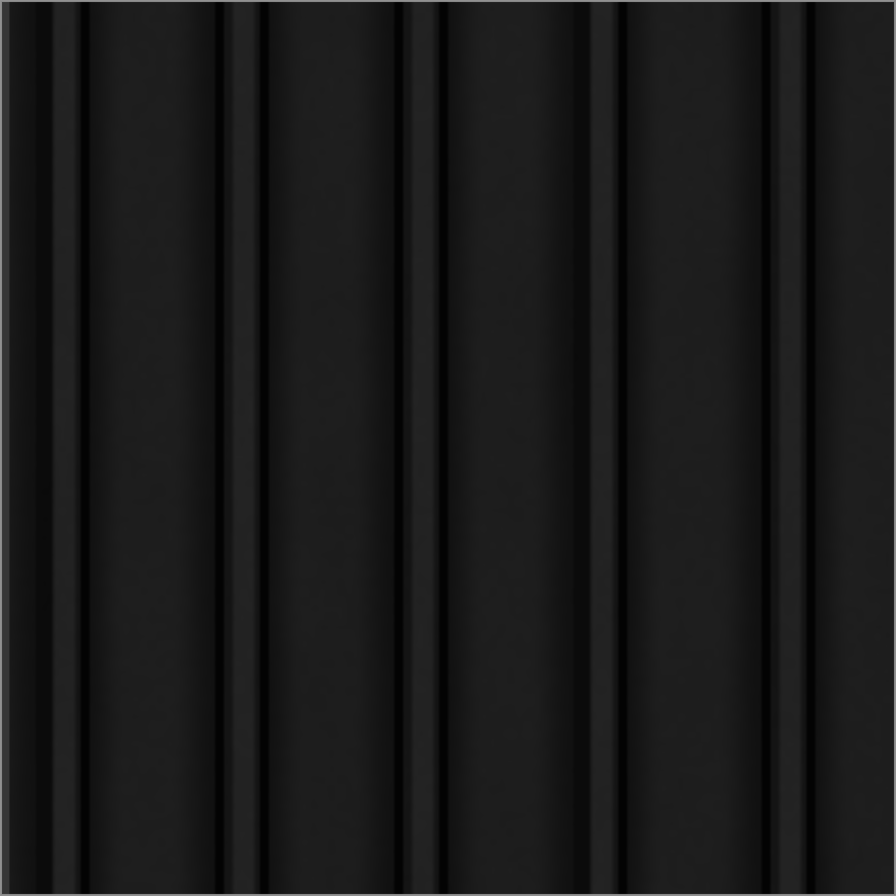
Reproduce this texture procedurally as a three.js fragment shader.

```glsl
varying vec2 vUv;

const float CELLS = 100.0;       // fine grid across the canvas
const float PERIOD = 20.25;      // batten spacing, in cells
const float FIRST_BATTEN = 4.0;  // left groove of the first batten, in cells

const vec3 PANEL = vec3(0.115);
const vec3 PANEL_SHADE = vec3(0.066);
const vec3 BATTEN = vec3(0.134);
const vec3 BATTEN_SIDE = vec3(0.078);
const vec3 GROOVE = vec3(0.012);
const vec3 SOFT_GROOVE = vec3(0.043);
const vec3 LEFT_STRIP = vec3(0.21);
const vec3 FRAME = vec3(0.57);

float hash(vec2 p) {
  vec3 q = fract(vec3(p.xyx) * 0.1031);
  q += dot(q, q.yzx + 33.33);
  return fract((q.x + q.y) * q.z);
}

float valueNoise(vec2 p) {
  vec2 cell = floor(p);
  vec2 f = fract(p);
  f = f * f * (3.0 - 2.0 * f);
  float low = mix(hash(cell), hash(cell + vec2(1.0, 0.0)), f.x);
  float high = mix(hash(cell + vec2(0.0, 1.0)), hash(cell + vec2(1.0)), f.x);
  return mix(low, high, f.y);
}

// Soft-edged band between two positions
float band(float x, float start, float end, float blur) {
  return smoothstep(start - blur, start + blur, x)
       * (1.0 - smoothstep(end - blur, end + blur, x));
}

// Panel shading, darkening toward the batten edges
vec3 panelColor(float offset) {
  float leftRise = smoothstep(0.0, 5.0, -offset);
  float rightRise = smoothstep(5.5, 10.0, offset);
  return mix(PANEL_SHADE, PANEL, max(leftRise, rightRise));
}

// Raised batten between two grooves; every third left groove is wide and pale
vec3 addBatten(vec3 base, float offset, float index) {
  float blur = 0.22;
  float pale = 1.0 - step(0.5, mod(index, 3.0));
  vec3 color = mix(base, BATTEN_SIDE, band(offset, 0.5, 5.5, blur));
  color = mix(color, BATTEN, band(offset, 2.0, 4.4, 0.35));
  vec3 leftGroove = mix(GROOVE, SOFT_GROOVE, pale);
  color = mix(color, leftGroove, band(offset, 0.0, 1.0 + 0.8 * pale, blur));
  return mix(color, GROOVE, band(offset, 5.0, 6.0, blur));
}

// Thin frame coverage along all four sides
float frameMask(vec2 uv, float width, float blur) {
  vec2 edge = min(uv, 1.0 - uv);
  return 1.0 - smoothstep(width - blur, width + blur, min(edge.x, edge.y));
}

void main() {
  vec2 grid = vUv * CELLS;
  float index = floor((grid.x + 3.1) / PERIOD);
  float offset = grid.x - floor(FIRST_BATTEN + PERIOD * index + 0.01);

  vec3 color = addBatten(panelColor(offset), offset, index);

  // Faint grain and broad uneven tone
  float grain = valueNoise(grid) - 0.5;
  float tone = valueNoise(grid * vec2(0.16, 0.09) + 7.0) - 0.5;
  color *= 1.0 + 0.05 * grain + 0.06 * tone;

  // Light left strip and frame
  color = mix(color, LEFT_STRIP, band(vUv.x, -0.01, 0.0105, 0.001));
  color = mix(color, FRAME, frameMask(vUv, 0.0022, 0.0008));

  gl_FragColor = vec4(color, 1.0);
}
```
